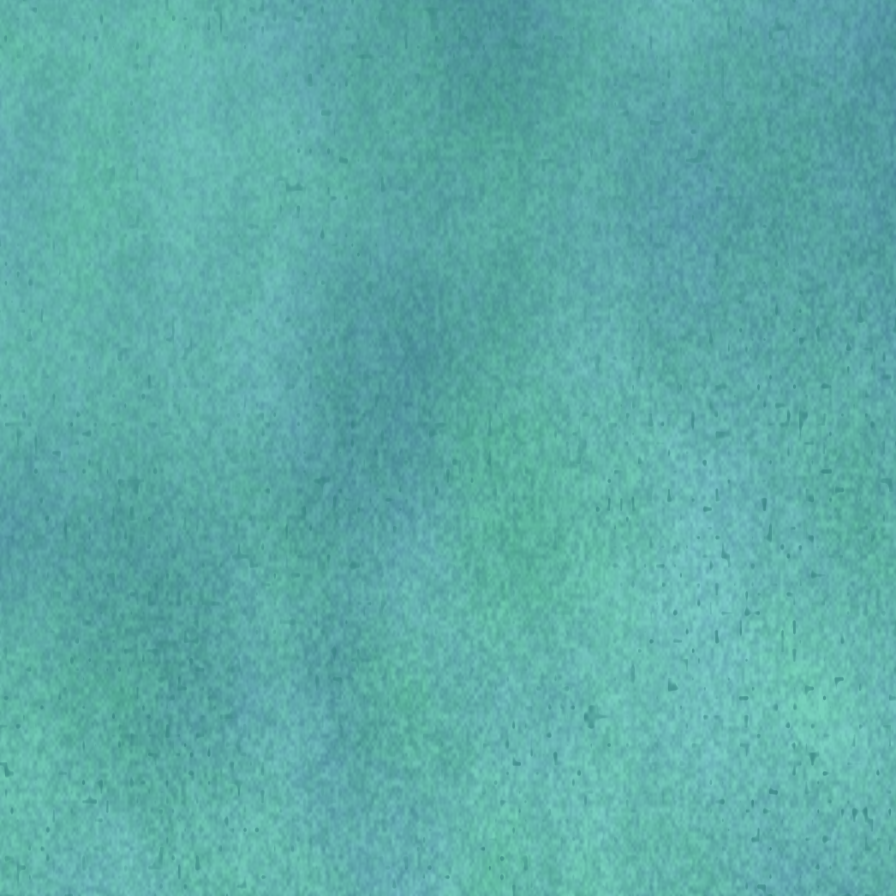
Reproduce this texture procedurally as a Shadertoy shader.

```glsl
// Weathered teal paper: soft cloudy washes, faint upright streaks, fine grain and dark flecks.
#define SHADE vec3(0.285, 0.575, 0.582)
#define LIGHT vec3(0.442, 0.772, 0.730)
#define FLECK vec3(0.19, 0.50, 0.49)
#define HUE_SHIFT vec3(-0.012, 0.012, -0.030)
#define CLOUD_AMOUNT 0.65
#define STREAK_AMOUNT 0.22
#define GRAIN_AMOUNT 0.46
#define FINE_AMOUNT 0.30
#define FLECK_AMOUNT 0.55
#define GRAIN_SCALE vec2(205.0, 135.0)

float hash(vec2 p) {
    vec3 q = fract(vec3(p.xyx) * 0.1031);
    q += dot(q, q.yzx + 33.33);
    return fract((q.x + q.y) * q.z);
}

float noise(vec2 p) {
    vec2 cell = floor(p);
    vec2 f = fract(p);
    f = f * f * (3.0 - 2.0 * f);
    float low = mix(hash(cell), hash(cell + vec2(1, 0)), f.x);
    float high = mix(hash(cell + vec2(0, 1)), hash(cell + vec2(1, 1)), f.x);
    return mix(low, high, f.y);
}

float fbm(vec2 p) {
    float sum = 0.0;
    float weight = 0.5;
    for (int i = 0; i < 4; i++) {
        sum += weight * noise(p);
        p = mat2(1.6, 1.2, -1.2, 1.6) * p + 7.3;
        weight *= 0.5;
    }
    return sum / 0.9375;
}

// Soft oval wash of pigment
float wash(vec2 p, vec2 center, vec2 radius) {
    vec2 d = (p - center) / radius;
    return exp(-dot(d, d));
}

void mainImage(out vec4 fragColor, in vec2 fragCoord) {
    vec2 uv = fragCoord / iResolution.xy;
    vec2 warped = uv + 0.07 * (vec2(fbm(uv * 4.0 + 20.0), fbm(uv * 4.0 + 50.0)) - 0.5);

    // Broad light and dark areas
    float tone = 0.49;
    tone += 0.36 * wash(warped, vec2(0.83, 0.20), vec2(0.26, 0.27));
    tone += 0.17 * wash(warped, vec2(0.24, 0.83), vec2(0.22, 0.22));
    tone += 0.17 * wash(warped, vec2(0.46, 0.32), vec2(0.06, 0.18));
    tone += 0.18 * wash(warped, vec2(0.10, 0.02), vec2(0.50, 0.13));
    tone -= 0.34 * wash(warped, vec2(1.00, 0.80), vec2(0.20, 0.32));
    tone -= 0.24 * wash(warped, vec2(0.42, 0.58), vec2(0.12, 0.25));
    tone -= 0.20 * wash(warped, vec2(0.55, 0.97), vec2(0.14, 0.20));
    tone -= 0.24 * wash(warped, vec2(0.22, 0.24), vec2(0.12, 0.16));

    // Clouds and upright streaks
    tone += CLOUD_AMOUNT * (fbm(uv * vec2(7.0, 5.0) + 3.0) - 0.5);
    tone += STREAK_AMOUNT * (fbm(uv * vec2(26.0, 5.0) + 11.0) - 0.5);

    // Fine grain, taller than wide and rougher towards the lower right
    float roughness = mix(0.75, 1.15, smoothstep(0.2, 1.1, uv.x * 0.5 + 1.0 - uv.y));
    float grain = GRAIN_AMOUNT * (noise(uv * GRAIN_SCALE) - 0.5);
    grain += FINE_AMOUNT * (noise(uv * GRAIN_SCALE * 1.7 + 40.0) - 0.5);
    tone += grain * roughness;

    // Patches drift between green and blue, with a little colour in the grain
    float hue = 3.2 * (fbm(uv * vec2(9.0, 5.0) + 70.0) - 0.5);
    hue += 1.2 * (noise(uv * vec2(110.0, 75.0) + 90.0) - 0.5);
    hue += 0.7 * wash(warped, vec2(0.57, 0.42), vec2(0.07, 0.18));
    vec3 color = mix(SHADE, LIGHT, clamp(tone, -0.25, 1.2)) + HUE_SHIFT * hue;

    // Sparse dark flecks gathered in loose patches
    float patchiness = smoothstep(0.35, 0.70, fbm(uv * vec2(8.0, 6.0) + 130.0));
    float fleck = smoothstep(0.80, 0.98, noise(uv * vec2(150.0, 95.0) + 170.0));
    color = mix(color, FLECK, fleck * FLECK_AMOUNT * mix(0.3, 1.0, patchiness) * roughness);

    fragColor = vec4(color, 1.0);
}
```
